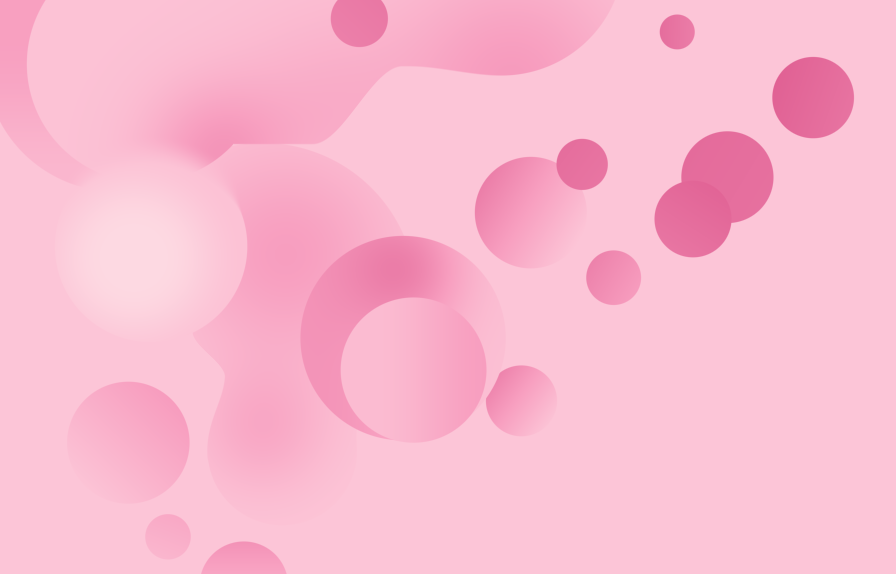
Give the GLSL for this background, as a Shadertoy shader.

```glsl
const vec2 SPAN = vec2(7.68, 4.94);            // scene size, y up
const vec3 BLUSH = vec3(0.988, 0.772, 0.842);  // backdrop
const vec3 PINK  = vec3(0.970, 0.620, 0.750);
const vec3 ROSE  = vec3(0.880, 0.380, 0.580);
const vec3 PALE  = vec3(0.992, 0.850, 0.885);
const float PINK_TONE = 0.4;                   // tone at which the ramp is PINK

const vec3 BACK  = vec3(1.000, 4.420, 1.130);  // circles: centre, radius
const vec3 HEAD  = vec3(1.250, 4.390, 1.020);
const vec3 TAIL  = vec3(4.300, 5.340, 1.050);
const vec3 TORSO = vec3(2.250, 2.390, 1.320);
const vec3 LOBE  = vec3(2.420, 1.060, 0.640);
const vec3 PEARL = vec3(1.295, 2.820, 0.825);
const vec3 RING  = vec3(3.455, 2.030, 0.880);
const vec3 CORE  = vec3(3.545, 1.755, 0.625);

// Scattered discs: centre and radius, then dark-side angle, dark and light tone
const int DISCS = 12;
const vec3 DISC[DISCS] = vec3[](
    vec3(4.47, 1.49, 0.305), vec3(4.55, 3.11, 0.48), vec3(4.99, 3.525, 0.22),
    vec3(5.26, 2.55, 0.235), vec3(6.235, 3.415, 0.395), vec3(5.94, 3.055, 0.33),
    vec3(6.97, 4.10, 0.35), vec3(5.805, 4.665, 0.15), vec3(3.08, 4.78, 0.245),
    vec3(1.10, 1.13, 0.525), vec3(1.44, 0.32, 0.195), vec3(2.09, -0.10, 0.38));
const vec3 SHADE[DISCS] = vec3[](
    vec3(2.5, 0.68, 0.03), vec3(2.6, 0.72, 0.0), vec3(2.5, 0.88, 0.80),
    vec3(2.6, 0.68, 0.42), vec3(2.6, 0.90, 0.85), vec3(1.0, 0.97, 0.80),
    vec3(2.8, 1.0, 0.82), vec3(3.1, 0.88, 0.72), vec3(0.8, 0.78, 0.70),
    vec3(0.8, 0.42, 0.02), vec3(1.2, 0.30, 0.15), vec3(1.57, 0.52, 0.0));

float circle(vec2 p, vec3 c) { return length(p - c.xy) - c.z; }

float glow(vec2 p, vec2 centre, float size) {
    vec2 q = (p - centre) / size;
    return exp(-dot(q, q));
}

float smoothUnion(float a, float b, float k) {
    float h = max(k - abs(a - b), 0.0) / k;
    return min(a, b) - 0.25 * k * h * h;
}

float cover(float d, float soft) { return 1.0 - smoothstep(-soft, soft, d); }

// Colour ramp from backdrop to deep rose
vec3 tone(float t) {
    vec3 light = mix(BLUSH, PINK, clamp(t / PINK_TONE, 0.0, 1.0));
    return mix(light, ROSE, clamp((t - PINK_TONE) / (1.0 - PINK_TONE), 0.0, 1.0));
}

// Upper wave: round head, flowing lower edge, round tail
float waveShape(vec2 p) {
    float edge = 3.70 + 0.67 * smoothstep(2.68, 3.45, p.x)
               - 0.08 * smoothstep(3.5, 4.3, p.x);
    float flow = p.x > TAIL.x ? circle(p, TAIL) : (edge - p.y) * 0.75;
    return min(circle(p, HEAD), max(flow, HEAD.x - p.x));
}

// Lower body: large round form with a neck and a hanging lobe
float bodyShape(vec2 p) {
    float neck = 1.93 - 0.28 * smoothstep(1.69, 2.09, p.y);
    return smoothUnion(max(circle(p, TORSO), neck - p.x), circle(p, LOBE), 0.2);
}

void mainImage(out vec4 fragColor, in vec2 fragCoord) {
    vec2 p = fragCoord / iResolution.xy * SPAN;
    float px = 0.75 * SPAN.y / iResolution.y;
    vec3 col = BLUSH;

    // Rear forms
    float backTone = mix(0.15, 0.38, smoothstep(3.4, 4.6, p.y));
    col = mix(col, tone(backTone), cover(circle(p, BACK), px));
    float bodyTone = 0.40 * glow(p, vec2(2.45, 2.75), 0.92)
                   + 0.28 * glow(p, vec2(2.25, 1.25), 0.55);
    col = mix(col, tone(bodyTone), cover(bodyShape(p), px));

    // Upper wave
    float waveTone = 0.03 + 0.42 * glow(p, vec2(1.85, 3.60), 0.6)
                   + 0.40 * glow(p, vec2(4.40, 4.25), 0.95)
                   + 0.20 * glow(p, vec2(2.80, 4.00), 0.8);
    col = mix(col, tone(waveTone), cover(waveShape(p), px));

    // Pale sphere with a blurred crown
    vec2 q = (p - PEARL.xy) / PEARL.z;
    float blur = mix(px, 0.14, smoothstep(0.3, 0.9, q.y));
    float rim = smoothstep(0.3, 1.15, length(q - vec2(-0.18, -0.12)));
    col = mix(col, mix(PALE, tone(0.03), rim), cover(circle(p, PEARL), blur));

    // Scattered discs
    for (int i = 0; i < DISCS; i++) {
        vec3 disc = DISC[i], shade = SHADE[i];
        vec2 dark = vec2(cos(shade.x), sin(shade.x));
        float side = 0.5 + 0.5 * dot(p - disc.xy, dark) / disc.z;
        float discTone = mix(shade.z, shade.y, clamp(side, 0.0, 1.0));
        col = mix(col, tone(discTone), cover(circle(p, disc), px));
    }

    // Ring sphere and its core
    float ringTone = mix(0.50, 0.06, smoothstep(2.7, 4.3, p.x))
                   + 0.42 * glow(p, vec2(3.50, 2.62), 0.5);
    col = mix(col, tone(ringTone), cover(circle(p, RING), px));
    float coreTone = mix(0.10, 0.40, smoothstep(3.2, 4.2, p.x));
    col = mix(col, tone(coreTone), cover(circle(p, CORE), px));

    fragColor = vec4(col, 1.0);
}
```
